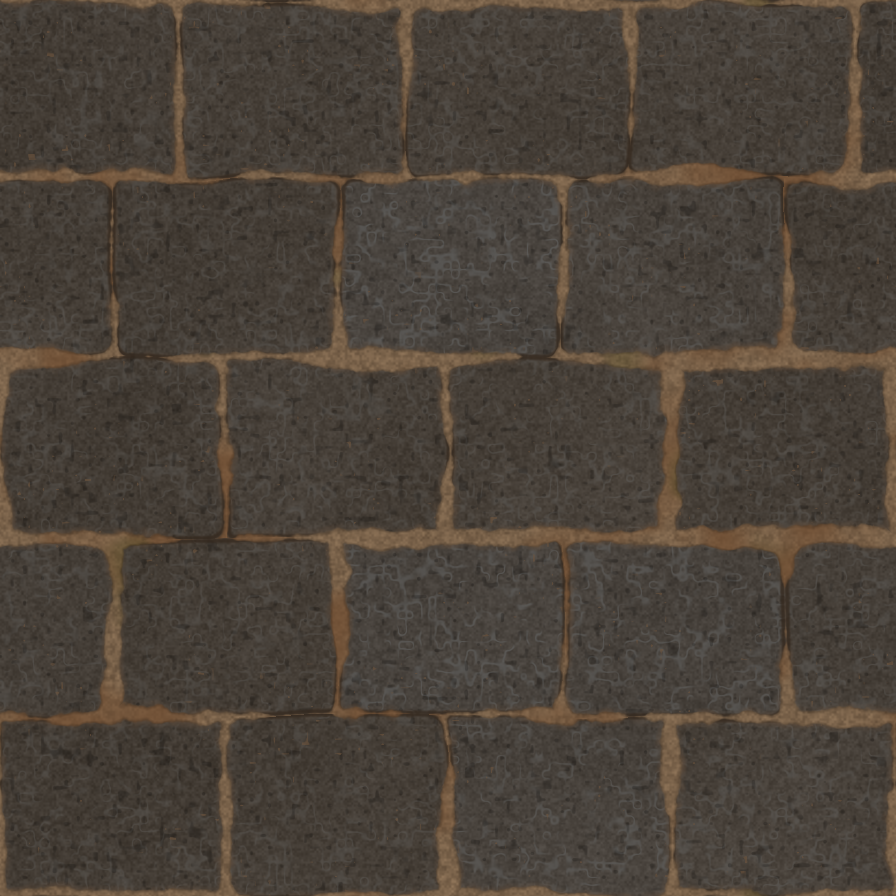
A WebGL 1 fragment shader for this texture:

```glsl
precision highp float;
// Weathered dark setts, four across and five rows, in staggered courses.
// Rounded boxes give each stone; wrapping noise frays the sandy joints and
// adds mineral flecks, rust and grit, so that the square tiles seamlessly.
uniform vec2 u_resolution;

float hash(vec2 p) {
  vec3 q = fract(p.xyx * vec3(0.1031, 0.1030, 0.0973));
  q += dot(q, q.yzx + 33.33);
  return fract((q.x + q.y) * q.z);
}

// Value noise with a whole number of cells across the canvas.
float noise(vec2 uv, float cells, float seed) {
  vec2 p = uv * cells + seed * 0.37;
  vec2 i = floor(p), f = fract(p);
  f = f * f * (3.0 - 2.0 * f);
  vec2 a = mod(i, cells), b = mod(i + 1.0, cells);
  return mix(mix(hash(a + seed), hash(vec2(b.x, a.y) + seed), f.x),
             mix(hash(vec2(a.x, b.y) + seed), hash(b + seed), f.x), f.y);
}

float fbm(vec2 uv, float cells, float seed) {
  float sum = 0.0, weight = 0.53;
  for (int i = 0; i < 4; i++) {
    sum += weight * noise(uv, cells, seed);
    cells *= 2.0;
    seed += 17.0;
    weight *= 0.5;
  }
  return sum;
}

float roundedBox(vec2 p, vec2 halfSize, float radius) {
  vec2 q = abs(p) - halfSize + radius;
  return length(max(q, 0.0)) + min(max(q.x, q.y), 0.0) - radius;
}

void main() {
  vec2 uv = gl_FragCoord.xy / u_resolution;
  float pixel = 1.0 / min(u_resolution.x, u_resolution.y);

  // Slightly crooked courses: the top one is shifted unevenly
  vec2 bent = uv + 0.009 * (vec2(noise(uv, 14.0, 3.0), noise(uv, 14.0, 8.0)) - 0.5);
  vec2 grid = bent * vec2(4.0, 5.0);
  float row = mod(floor(grid.y), 5.0);
  grid.x -= 0.51 * mod(row, 2.0) + 0.81 * step(3.5, row);
  vec2 id = vec2(mod(floor(grid.x), 4.0), row);
  float tone = hash(id + 41.0);

  // Distance to the stone, and the frayed edge of the sand
  vec2 local = (fract(grid) - 0.5) * vec2(0.25, 0.2);
  vec2 halfSize = vec2(0.125, 0.1) - 0.003 * vec2(hash(id + 11.0), hash(id + 23.0));
  float d = roundedBox(local, halfSize, mix(0.005, 0.018, hash(id + 67.0)));
  float gap = 0.0043 + 0.015 * (noise(uv, 11.0, 31.0) - 0.5)
            + 0.015 * (fbm(uv, 38.0, 52.0) - 0.5);
  float edge = d + gap;
  float sandMask = smoothstep(-0.0009 - 0.5 * pixel, 0.0009 + 0.5 * pixel, edge);

  // Stone: brown-black body, fine grain and worm-like grey flecks
  float patches = fbm(uv, 7.0, 5.0);
  float grain = noise(uv, 230.0, 71.0) + noise(uv, 410.0, 83.0) - 1.0;
  float worm = 1.0 - abs(2.0 * noise(uv, 118.0, 19.0) - 1.0);
  float fleck = smoothstep(0.62, 0.98, worm) * smoothstep(0.25, 0.7, noise(uv, 67.0, 29.0));
  float bluish = smoothstep(0.72, 1.0, tone);
  vec3 stone = mix(vec3(0.25, 0.222, 0.192), vec3(0.292, 0.264, 0.235), patches);
  stone += 0.016 * (tone - 0.5) + 0.048 * grain;
  stone = mix(stone, vec3(0.36, 0.35, 0.335),
              fleck * (0.28 + 0.3 * patches + 0.3 * bluish));
  stone += bluish * vec3(0.003, 0.010, 0.018);
  float pits = smoothstep(0.72, 0.95, noise(uv, 150.0, 97.0));
  stone *= 1.0 - 0.22 * pits;

  // Scattered tan grit and a dusty rim
  float grit = smoothstep(0.9, 0.97, noise(uv, 190.0, 113.0))
             * smoothstep(0.5, 0.75, noise(uv, 31.0, 127.0));
  stone = mix(stone, vec3(0.43, 0.33, 0.24), 0.6 * grit);
  float rim = smoothstep(-0.007, 0.0, edge) * noise(uv, 95.0, 131.0);
  stone = mix(stone, vec3(0.36, 0.29, 0.23), 0.75 * rim);

  // Thin dark cracks show wherever the sand has worn away
  float crack = 1.0 - smoothstep(0.0005, 0.003 + pixel, abs(d));
  stone = mix(stone, vec3(0.2, 0.155, 0.115), 0.75 * crack);

  // Sand: grainy tan with rusty and slightly mossy stretches
  float sandGrain = noise(uv, 180.0, 149.0) * 0.5 + noise(uv, 370.0, 157.0) * 0.5;
  vec3 sand = mix(vec3(0.39, 0.31, 0.23), vec3(0.57, 0.465, 0.355), sandGrain);
  float rust = smoothstep(0.52, 0.78, fbm(uv, 9.0, 163.0));
  sand = mix(sand, vec3(0.43, 0.29, 0.18), 0.65 * rust);
  float moss = smoothstep(0.82, 0.98, noise(uv, 13.0, 173.0));
  sand = mix(sand, vec3(0.31, 0.29, 0.15), 0.45 * moss);
  sand *= 0.82 + 0.18 * smoothstep(0.0, 0.004, edge);

  gl_FragColor = vec4(mix(stone, sand, sandMask), 1.0);
}
```
